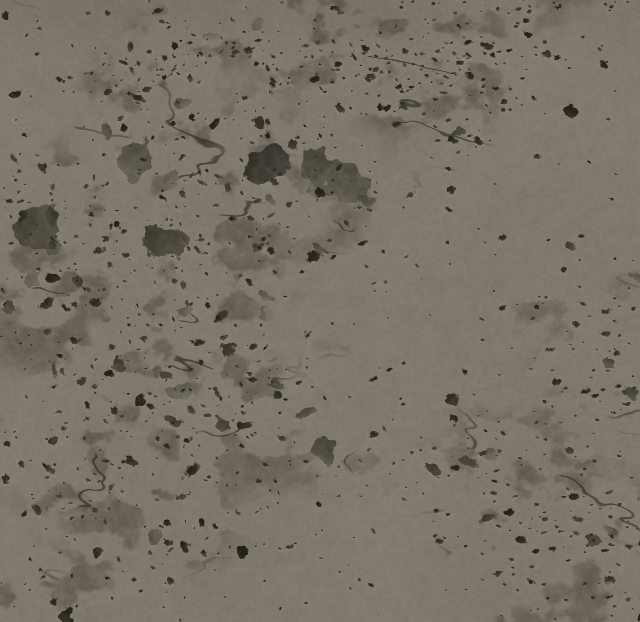
A WebGL 2 fragment shader for this texture:

```glsl
#version 300 es
precision highp float;
// Weathered grey-olive stone: a smooth, faintly grained face broken by pits.
// Jittered grids scatter ragged, tilted pits at several sizes; thresholded
// noise adds shallow scuffed stains and thin broken cracks.
uniform vec2 u_resolution;
out vec4 fragColor;

const vec3 STONE = vec3(0.497, 0.477, 0.426);
const vec3 HOLLOW = vec3(0.14, 0.13, 0.10);

vec3 hash3(vec2 p) {
  vec3 q = fract(p.xyx * vec3(0.1031, 0.1030, 0.0973));
  q += dot(q, q.yxz + 33.33);
  return fract((q.xxy + q.yzz) * q.zyx);
}

float noise(vec2 p) {
  vec2 i = floor(p), f = fract(p);
  f = f * f * (3.0 - 2.0 * f);
  float low = mix(hash3(i).x, hash3(i + vec2(1, 0)).x, f.x);
  float high = mix(hash3(i + vec2(0, 1)).x, hash3(i + vec2(1, 1)).x, f.x);
  return mix(low, high, f.y);
}

float fbm(vec2 p) {
  float sum = 0.0, amp = 0.533;
  for (int i = 0; i < 4; i++) {
    sum += amp * noise(p);
    p = mat2(1.6, 1.2, -1.2, 1.6) * p + 17.3;
    amp *= 0.5;
  }
  return sum;
}

vec2 rotate(vec2 p, float a) {
  float c = cos(a), s = sin(a);
  return vec2(c * p.x + s * p.y, c * p.y - s * p.x);
}

// Where the face is worn: 0 on smooth areas, 1 in damaged clusters
float wear(vec2 p) {
  return smoothstep(0.40, 0.62, fbm(p * vec2(3.2, 4.5) + 41.0));
}

// Soft horizontal belt: centre height and half width
float belt(float y, vec2 band) {
  float d = (y - band.x) / band.y;
  return exp(-d * d);
}

// One scatter of ragged pits; size = smallest and largest radius,
// tone = depth range, from shallow (0) to black (1)
vec3 pits(vec3 col, vec2 p, float cells, float density, vec2 size,
          vec2 tone, vec2 band, float seed) {
  vec2 home = floor(p * cells);
  for (int j = -1; j <= 1; j++)
  for (int i = -1; i <= 1; i++) {
    vec2 id = home + vec2(i, j);
    vec3 place = hash3(id + seed);
    vec3 form = hash3(id + seed + 71.7);
    vec2 centre = (id + 0.12 + 0.76 * place.xy) / cells;
    float r = mix(size.x, size.y, form.x * form.x);
    vec2 q = p - centre;
    if (length(q) > 2.0 * r + 0.004) continue;
    float chance = density * mix(0.22, 1.0, wear(centre)) * belt(centre.y, band);
    if (place.z > chance) continue;

    // Flattened ellipse, mostly lying level, with an eroded outline
    float flatness = mix(0.38, 0.85, form.y);
    float tilt = (form.z - 0.6) * mix(2.6, 1.0, smoothstep(0.3, 0.9, centre.x));
    vec2 local = rotate(q, tilt) / vec2(r, r * flatness);
    float rough = fbm(q * 1.3 / r + id * 9.1 + seed) - 0.5;
    float k = length(local) - 1.0 + 1.7 * rough;
    float soft = min(0.0013 / (r * flatness), 0.6);
    float inside = smoothstep(soft, -soft, k);

    // Pale lip below, deeper shade toward the upper left wall
    float lip = exp(-abs(k - soft) * r * 300.0) * smoothstep(0.2, -0.8, local.y);
    col += 0.022 * lip * (1.0 - inside);
    float depth = mix(tone.x, tone.y, fract(form.x * 7.0 + form.z));
    depth += 0.12 * dot(local, vec2(-0.6, 0.6)) + 0.3 * (fbm(p * 95.0) - 0.5);
    col = mix(col, mix(STONE, HOLLOW, clamp(depth, 0.0, 1.0)), inside);
  }
  return col;
}

// Broken hairlines along a contour of stretched noise
float cracks(vec2 p) {
  vec2 q = rotate(p, -0.25) * vec2(5.0, 12.0);
  float line = abs(fbm(q + 8.0) - 0.5);
  float gaps = smoothstep(0.56, 0.66, noise(p * 13.0 + 5.0));
  return smoothstep(0.016, 0.003, line) * gaps;
}

void main() {
  vec2 p = gl_FragCoord.xy / u_resolution.y;
  float worn = wear(p);

  // Smooth face with broad mottling and fine grain
  vec3 col = STONE + 0.028 * (fbm(p * 5.0 + 3.0) - 0.5);
  col += 0.022 * (noise(p * 210.0) - 0.5) + 0.022 * (fbm(p * 60.0) - 0.5);
  col -= 0.02 * smoothstep(0.9, 1.0, p.y);

  // Shallow scuffs and hairlines inside worn zones
  float scuff = smoothstep(0.55, 0.68, fbm(p * vec2(19.0, 24.0) + 60.0));
  col -= 0.10 * worn * scuff * (0.4 + fbm(p * 75.0));
  col = mix(col, HOLLOW, 0.6 * cracks(p) * worn);

  // Pits from broad shallow hollows down to tiny black specks
  vec2 anywhere = vec2(0.5, 1.5);
  col = pits(col, p, 6.0, 0.85, vec2(0.028, 0.052), vec2(0.40, 0.72), vec2(0.64, 0.16), 3.0);
  col = pits(col, p, 13.0, 0.38, vec2(0.011, 0.021), vec2(0.20, 0.65), vec2(0.5, 0.4), 19.0);
  col = pits(col, p, 21.0, 0.50, vec2(0.006, 0.013), vec2(0.60, 1.0), anywhere, 37.0);
  col = pits(col, p, 38.0, 0.36, vec2(0.003, 0.006), vec2(0.60, 1.0), anywhere, 53.0);
  col = pits(col, p, 70.0, 0.22, vec2(0.0016, 0.003), vec2(0.55, 0.95), anywhere, 87.0);
  col = pits(col, p, 52.0, 0.75, vec2(0.002, 0.006), vec2(0.60, 1.0), vec2(0.89, 0.04), 113.0);

  fragColor = vec4(clamp(col, 0.0, 1.0), 1.0);
}
```
